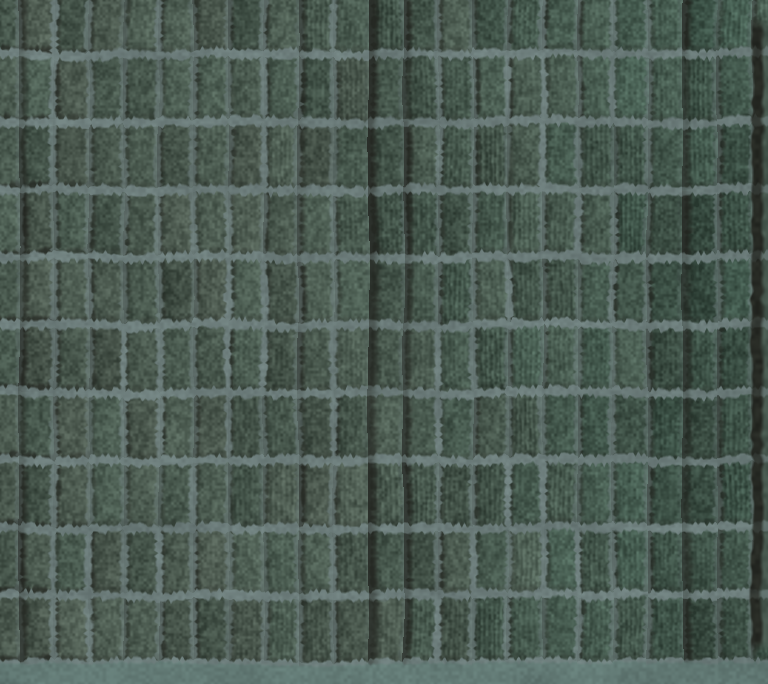
Give the GLSL for this pattern, as a WebGL 2 fragment shader.

```glsl
#version 300 es
precision highp float;

uniform vec2 u_resolution;
out vec4 fragColor;

const vec2 GRID_ORIGIN = vec2(0.0703, 0.030);
const vec2 REPEATS = vec2(22.0, 10.1);
const vec2 PLOT_HALF = vec2(0.0207, 0.0432);
const float TRENCH_X = 19.95;
const float TAU = 6.28318;

const vec3 SHADOW = vec3(0.135, 0.145, 0.125);
const vec3 LEAF_DARK = vec3(0.165, 0.215, 0.185);
const vec3 LEAF_LIGHT = vec3(0.395, 0.475, 0.430);
const vec3 PATH = vec3(0.435, 0.500, 0.495);

float hash(vec2 p) {
  vec3 q = fract(p.xyx * 0.1031);
  q += dot(q, q.yzx + 33.33);
  return fract((q.x + q.y) * q.z);
}

float noise(vec2 p) {
  vec2 i = floor(p);
  vec2 f = fract(p);
  f = f * f * (3.0 - 2.0 * f);
  float low = mix(hash(i), hash(i + vec2(1, 0)), f.x);
  float high = mix(hash(i + vec2(0, 1)), hash(i + vec2(1, 1)), f.x);
  return mix(low, high, f.y);
}

float bump(float x, float center, float width) {
  float d = (x - center) / width;
  return exp(-d * d);
}

// Seams where tall growth hides the path and casts a long shadow
float deepSeam(float edge) {
  float seams = bump(edge, 9.0, 0.5) + 0.65 * bump(edge, 10.0, 0.4);
  seams += 0.7 * bump(edge, 18.0, 0.6) + 0.35 * bump(edge, 7.0, 0.4);
  return min(seams + 0.65 * bump(edge, -1.2, 0.7), 1.0);
}

// Mottled foliage with sown lines running up each plot
vec3 foliage(vec2 pos, vec2 cell, vec2 f) {
  float grain = noise(pos * 250.0) - 0.5;
  float clumps = noise(pos * vec2(150.0, 110.0) + 31.0) - 0.5;
  float patches = noise(pos * 9.0 + 7.0) - 0.5;
  float lineStrength = 0.13 * hash(cell + 70.0) * smoothstep(0.1, 0.6, pos.x);
  float sown = cos(f.x * TAU * 7.0 + 2.0 * clumps) * lineStrength;
  float tone = 0.52 + 0.24 * (hash(cell + 40.0) - 0.5) + 0.14 * patches;
  tone += 0.42 * grain + 0.34 * clumps + sown + 0.16 * (f.x - 0.5);
  tone -= 0.16 * bump(cell.x, 18.0, 1.3) + 0.05 * bump(cell.x, 9.5, 1.0);
  vec3 color = mix(LEAF_DARK, LEAF_LIGHT, clamp(tone, 0.0, 1.0));
  float teal = smoothstep(0.4, 1.1, pos.x) * 0.6 + 0.4 * hash(cell + 90.0);
  return color * mix(vec3(1.03, 0.98, 0.97), vec3(0.91, 1.01, 0.98), teal);
}

vec3 pathColor(vec2 pos) {
  float mottle = noise(pos * 190.0 + 13.0) - 0.5;
  float drift = noise(pos * vec2(14.0, 22.0)) - 0.5;
  return PATH * (1.0 + 0.13 * mottle + 0.12 * drift);
}

// Dark furrow on the right side, broken faintly at the row paths
vec3 trench(vec3 base, vec2 pos, vec2 grid, float rowPath) {
  float x = grid.x - TRENCH_X + 0.10 * (noise(pos * vec2(20.0, 80.0)) - 0.5);
  float body = smoothstep(0.0, 0.10, x);
  float extent = smoothstep(0.12, 0.35, grid.y) * (1.0 - smoothstep(9.3, 9.6, grid.y));
  float farBank = smoothstep(0.27, 0.42, x);
  vec3 bank = mix(LEAF_DARK, LEAF_LIGHT, 0.30 + 0.35 * noise(pos * 120.0));
  vec3 color = mix(SHADOW * (0.9 + 0.4 * noise(pos * 140.0)), bank, farBank);
  color = mix(color, PATH, rowPath * mix(0.18, 0.7, farBank));
  return mix(base, color, body * extent);
}

void main() {
  vec2 uv = gl_FragCoord.xy / u_resolution;
  float aspect = u_resolution.x / u_resolution.y;
  vec2 pos = vec2(uv.x * aspect, uv.y);
  float soft = max(0.0024, 1.0 / u_resolution.y);

  // Slightly uneven plot grid
  vec2 grid = (uv - GRID_ORIGIN) * REPEATS;
  grid += (vec2(noise(grid * 1.3 + 50.0), noise(grid * 0.9 + 80.0)) - 0.5) * vec2(0.10, 0.06);
  grid.y += 0.035 * (hash(vec2(floor(grid.x) + 5.0, 3.0)) - 0.5);
  vec2 cell = floor(grid);
  vec2 f = fract(grid);
  vec2 local = (f - 0.5) / REPEATS * vec2(aspect, 1.0);

  // Ragged blades along the edges
  float bladesX = noise(pos * vec2(70.0, 230.0)) - 0.5;
  float bladesY = noise(pos * vec2(240.0, 60.0) + 19.0) - 0.5;
  vec2 ragged = vec2(bladesX, bladesY) * vec2(0.0055, 0.0080);
  vec2 outside = smoothstep(-soft, soft, abs(local) - PLOT_HALF + ragged);

  // Paths between the plots
  float edge = floor(grid.x + 0.5);
  float deep = deepSeam(edge);
  float seam = mix(0.45, 1.0, hash(vec2(edge, cell.y) + 11.0)) * (1.0 - 0.8 * deep);
  seam *= 1.0 - 0.35 * smoothstep(15.5, 17.5, edge);
  float path = max(outside.x * seam, outside.y * 0.95);

  // Shadows on the left and lower sides
  float leftStrength = 0.30 + 0.40 * hash(cell + 23.0) + 0.40 * deepSeam(cell.x);
  float leftWidth = mix(0.007, 0.015, deepSeam(cell.x));
  float left = 1.0 - smoothstep(0.0, leftWidth, local.x + PLOT_HALF.x + ragged.x);
  float lower = 1.0 - smoothstep(0.0, 0.009, local.y + PLOT_HALF.y + ragged.y);
  float lowerStrength = 0.25 + 0.45 * (1.0 - smoothstep(-1.0, 1.0, cell.x));
  float shade = clamp(max(left * leftStrength, lower * lowerStrength), 0.0, 0.92);
  path *= 1.0 - 0.45 * deepSeam(cell.x) * left;

  vec3 color = mix(foliage(pos, cell, f), SHADOW, shade);
  color = mix(color, pathColor(pos), path);
  color = trench(color, pos, grid, outside.y);

  // Open strip below the lowest row
  float strip = 1.0 - smoothstep(-0.03, 0.03, grid.y + 5.0 * ragged.y);
  vec3 stripColor = pathColor(pos) * vec3(0.88, 0.95, 0.92);
  color = mix(color, stripColor, strip);
  fragColor = vec4(color, 1.0);
}
```
